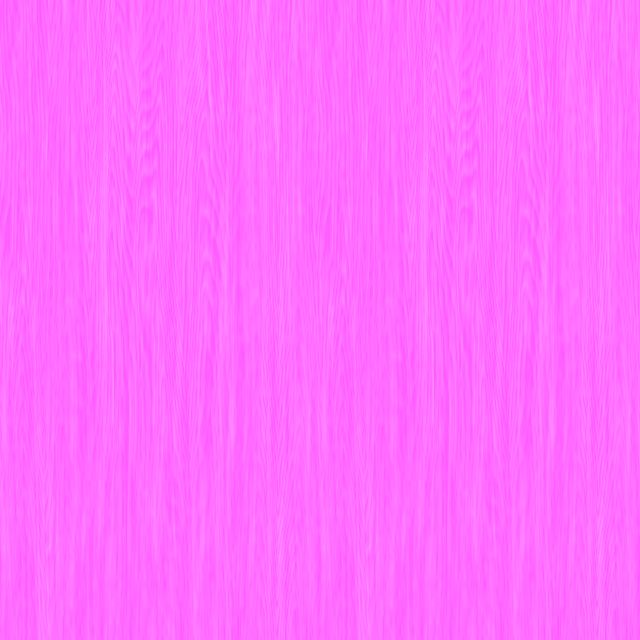
This texture is drawn by a WebGL 1 fragment shader. Its source:

```glsl
precision highp float;
uniform vec2 u_resolution;

#define TILES 2.0
#define COLUMNS 7.0
#define RINGS 17.0
#define RING_CONTRAST 0.027
#define BAND_CONTRAST 0.04
#define STREAK_CONTRAST 0.055
#define FIBRE_CONTRAST 0.085
#define PORE_CONTRAST 0.06
#define GLINT_CONTRAST 0.07
#define BASE_GREEN 0.432

const float TAU = 6.28318;

float hash(vec2 p) {
  return fract(sin(dot(p, vec2(127.1, 311.7))) * 43758.5453);
}

// Value noise that wraps across one tile; scale.x must be whole
float noise(vec2 p, vec2 scale, float seed) {
  vec2 q = p * scale;
  vec2 cell = floor(q);
  vec2 f = q - cell;
  f = f * f * (3.0 - 2.0 * f);
  float left = mod(cell.x, scale.x);
  float right = mod(cell.x + 1.0, scale.x);
  float y = cell.y + seed * 117.0;
  float low = mix(hash(vec2(left, y)), hash(vec2(right, y)), f.x);
  float high = mix(hash(vec2(left, y + 1.0)), hash(vec2(right, y + 1.0)), f.x);
  return mix(low, high, f.y);
}

// Contours of a tall, narrow relief form pointed arches and eyes
float ringPhase(vec2 p) {
  float bend = 0.05 * (noise(p, vec2(5.0, 3.0), 12.0) - 0.5);
  float x = (p.x + bend) * COLUMNS;
  float ridge = abs(fract(x) - 0.5);
  float relief = 0.75 * sqrt(ridge * ridge + 0.002);
  relief += 0.55 * noise(p, vec2(COLUMNS, 1.7), 1.0);
  relief += 0.14 * noise(p, vec2(23.0, 5.0), 2.0);
  relief += 0.03 * noise(p, vec2(61.0, 26.0), 3.0);
  return RINGS * (relief + 0.7 * p.y);
}

float growthRings(vec2 p, float pixel) {
  float phase = ringPhase(p);
  float width = abs(ringPhase(p + vec2(pixel, 0.0)) - phase);
  float angle = TAU * phase;
  float wave = sin(angle) + 0.4 * sin(2.0 * angle);
  float figure = noise(p, vec2(COLUMNS * 2.0, 1.6), 4.0);
  float strength = mix(0.35, 1.4, smoothstep(0.2, 0.8, figure));
  return wave * strength * (1.0 - smoothstep(0.3, 0.6, width));
}

void main() {
  vec2 uv = gl_FragCoord.xy / u_resolution;
  vec2 p = vec2(uv.x * TILES, uv.y);
  float pixel = TILES / u_resolution.x;

  // Gentle sideways drift of the straight grain
  vec2 bent = p;
  bent.x += 0.03 * (noise(p, vec2(9.0, 2.6), 5.0) - 0.5);
  bent.x += 0.008 * (noise(p, vec2(21.0, 8.0), 6.0) - 0.5);

  float bands = noise(bent, vec2(24.0, 0.9), 7.0) - 0.5;
  float streaks = noise(bent, vec2(70.0, 2.6), 8.0) - 0.5;
  float fibres = noise(bent, vec2(170.0, 9.0), 9.0) - 0.5;
  float pores = noise(bent, vec2(230.0, 70.0), 10.0) - 0.5;
  float glints = smoothstep(0.7, 1.0, noise(bent, vec2(90.0, 6.0), 11.0));

  float green = BASE_GREEN;
  green += BAND_CONTRAST * bands;
  green += STREAK_CONTRAST * streaks;
  green += FIBRE_CONTRAST * fibres;
  green += PORE_CONTRAST * pores;
  green += GLINT_CONTRAST * glints;
  green += RING_CONTRAST * growthRings(p, pixel);

  gl_FragColor = vec4(1.0, clamp(green, 0.36, 0.56), 1.0, 1.0);
}
```
